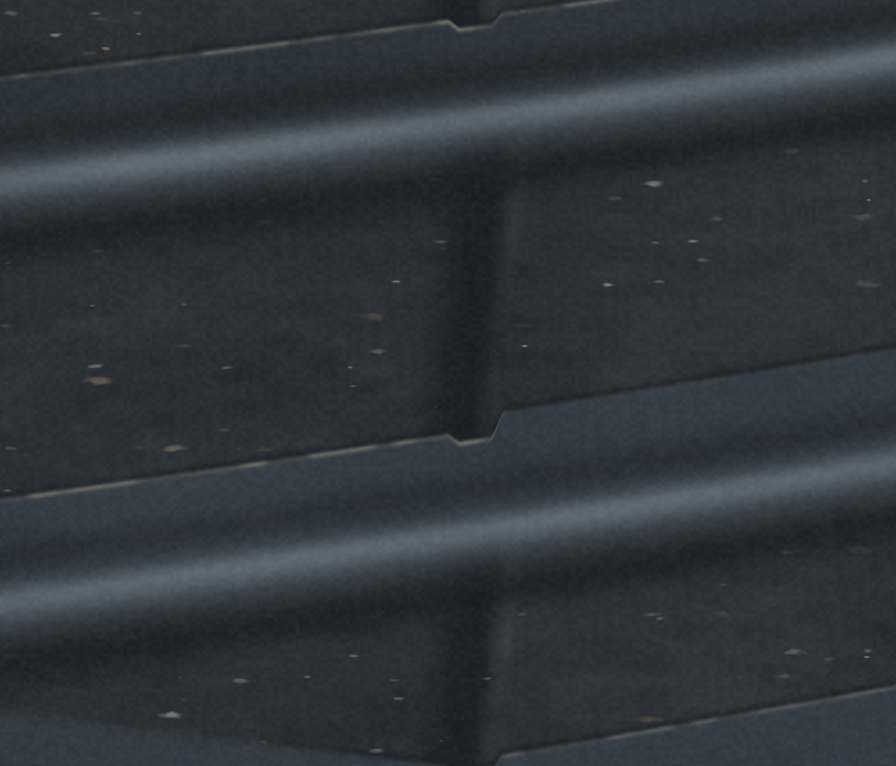
A Shadertoy shader for this texture:

```glsl
// Weathered dark plastic slats: two sloping rounded rails, each with a ledge and
// a worn seam above it, and panels split by one shadowed upright groove.
// Slat space (row, height in row) drives the shading; hashed noise adds the wear.

const vec3 SHADOW = vec3(0.105, 0.125, 0.140);
const vec3 PANEL  = vec3(0.172, 0.188, 0.204);
const vec3 LEDGE  = vec3(0.205, 0.240, 0.270);
const vec3 SHEEN  = vec3(0.375, 0.420, 0.455);
const vec3 WORN   = vec3(0.410, 0.410, 0.390);
const vec3 CHALK  = vec3(0.520, 0.530, 0.510);
const vec3 TAN    = vec3(0.620, 0.480, 0.370);

const float RAIL_BASE   = 0.213;  // lower rail height at the left edge
const vec2  RAIL_RISE   = vec2(0.165, 0.019);  // linear and curved rise
const vec2  PITCH       = vec2(0.551, -0.021); // rail spacing, change across
const float SEAM_HEIGHT = 0.242;  // within a row
const float SEAM_WIDTH  = 0.0065;
const float GROOVE_X    = 0.524;  // right edge of the groove at its foot
const float GROOVE_LEAN = 0.044;
const float GROOVE_WIDE = 0.062;
const float GRAIN       = 0.030;
const vec2  SPECK_GRID  = vec2(13.0, 23.0);
const float SPECK_RATE  = 0.17;

float hash(vec2 p) {
    return fract(sin(dot(p, vec2(127.1, 311.7))) * 43758.5453);
}

float noise(vec2 p) {
    vec2 i = floor(p), f = fract(p);
    f = f * f * (3.0 - 2.0 * f);
    return mix(mix(hash(i), hash(i + vec2(1, 0)), f.x),
               mix(hash(i + vec2(0, 1)), hash(i + vec2(1, 1)), f.x), f.y);
}

float bump(float x, float width) {
    x /= width;
    return exp(-x * x);
}

// Seam height in a row, with a notch at the groove and a step beyond it
float seamHeight(float row, float x) {
    float h = SEAM_HEIGHT;
    if (row < 0.0) h = 0.445 + 0.6 * max(0.5 - x, 0.0);
    if (row == 0.0) h += 0.035 * smoothstep(0.545, 0.565, x);
    float notch = smoothstep(0.498, 0.515, x) * smoothstep(0.562, 0.548, x);
    return h - 0.024 * notch;
}

// Scattered flat chips: x = coverage, y = tint
vec2 specks(vec2 uv, float layer) {
    vec2 q = uv * SPECK_GRID * (1.0 + 0.6 * layer) + 17.3 * layer;
    vec2 cell = floor(q);
    float pick = hash(cell + 3.1);
    float size = hash(cell + 8.7);
    vec2 center = 0.4 + 0.2 * vec2(hash(cell + 1.9), hash(cell + 5.3));
    vec2 radius = mix(vec2(0.07, 0.08), vec2(0.30, 0.17), size * size);
    float ragged = 0.6 * noise(uv * vec2(130.0, 190.0));
    float d = length((fract(q) - center) / radius) + ragged;
    float strength = 0.15 + 0.75 * pow(hash(cell + 6.4), 2.0);
    return vec2(smoothstep(1.25, 0.45, d) * strength * step(pick, SPECK_RATE),
                hash(cell + 9.2));
}

void mainImage(out vec4 fragColor, in vec2 fragCoord) {
    vec2 uv = fragCoord / iResolution.xy;
    float x = uv.x;

    // Slat coordinates
    float rail = RAIL_BASE + x * (RAIL_RISE.x + RAIL_RISE.y * x);
    float t = (uv.y - rail) / (PITCH.x + PITCH.y * x);
    float row = floor(t);
    float v = t - row;
    float d = v < 0.5 ? v : v - 1.0;  // signed distance from the nearest rail
    float seam = seamHeight(row, x);
    float aboveSeam = v - seam;
    float soft = row < 0.0 ? 0.03 * smoothstep(0.5, 0.2, x) : 0.0;
    float onPanel = smoothstep(-0.007 - soft, 0.007 + soft, aboveSeam);

    // Panel with cloudy stains and ledge with a dip behind the rail
    float cloud = noise(uv * vec2(7.0, 10.0)) - 0.5;
    float smear = noise(uv * vec2(22.0, 45.0)) - 0.5;
    vec3 panel = PANEL + 0.030 * cloud + 0.022 * smear;
    panel += 0.008 * smoothstep(0.5, 0.8, x);
    vec3 ledge = LEDGE * (row > 0.0 ? 0.87 : 1.0) + 0.022 * cloud;
    ledge *= 1.0 - 0.20 * bump(v - 0.105, 0.045);
    vec3 col = mix(ledge, panel, onPanel);

    // Upright groove: soft on the left, crisp on the right, thin lit edge
    float edge = GROOVE_X + GROOVE_LEAN * v - (row < 0.0 ? 0.010 : 0.0);
    float fromEdge = x - edge;
    float groove = smoothstep(-GROOVE_WIDE - 0.025, -0.025, fromEdge)
                 * smoothstep(0.014, -0.012, fromEdge);
    col = mix(col, SHADOW, 0.90 * groove * onPanel);
    col += 0.030 * bump(fromEdge - 0.020, 0.009) * onPanel * smoothstep(0.5, 0.8, v);

    // Chips and scuffs
    for (int i = 0; i < 2; i++) {
        vec2 chip = specks(uv, float(i));
        vec3 tint = mix(CHALK, TAN, smoothstep(0.55, 0.85, chip.y));
        col = mix(col, tint, chip.x * onPanel * (1.0 - groove) * smoothstep(0.95, 0.82, v));
    }

    // Seam: worn pale lip over a dark joint; mostly dark beyond the step
    float wear = smoothstep(0.15, 0.8, noise(vec2(x * 42.0, row * 7.0 + 2.0)));
    float right = smoothstep(0.545, 0.57, x);
    float pale = row == 0.0 ? 1.0 - 0.9 * right : (row > 0.0 ? 0.85 : 0.65 * right);
    pale *= 0.30 + 0.60 * wear;
    pale += 0.35 * bump(x - 0.515, 0.035) * step(0.0, row);
    col = mix(col, SHADOW, 0.55 * bump(aboveSeam - 0.011, 0.009) * (1.0 - soft * 25.0));
    col = mix(col, WORN, min(pale, 1.0) * bump(aboveSeam, SEAM_WIDTH));

    // Rail: shadow below, rounded body, brushed highlight
    col = mix(col, SHADOW, 0.78 * bump(d + 0.145, 0.060));
    col = mix(col, LEDGE, 0.85 * bump(d + 0.035, 0.060));
    float shine = 0.82 + 0.25 * noise(vec2(x * 6.0, row * 3.0 + step(0.5, v) * 3.0));
    col = mix(col, SHEEN, shine * bump(d, d > 0.0 ? 0.036 : 0.046));

    // Fine surface grain
    float grain = noise(uv * vec2(250.0, 214.0)) + 0.5 * noise(uv * vec2(120.0, 160.0)) - 0.75;
    col += GRAIN * grain;
    fragColor = vec4(clamp(col, 0.0, 1.0), 1.0);
}
```
